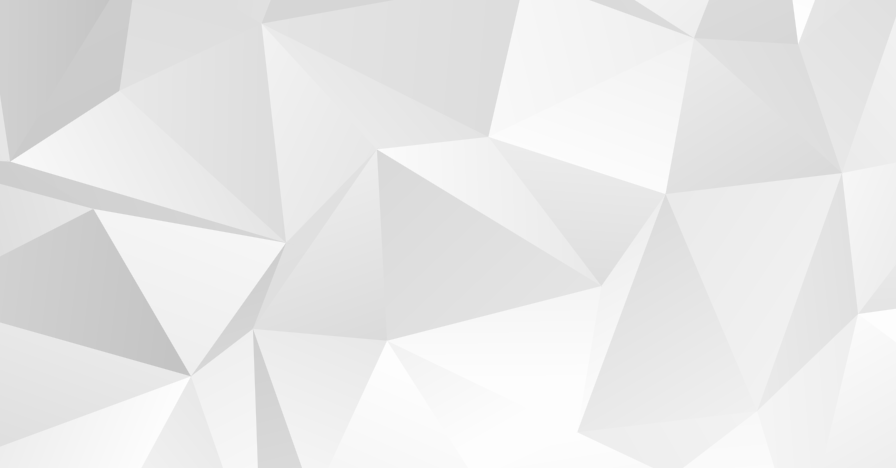
Give the GLSL for this background, as a WebGL 2 fragment shader.

```glsl
#version 300 es
precision highp float;

uniform vec2 u_resolution;
out vec4 fragColor;

// Integer hash: three values in 0..1 per lattice key
vec3 hash3(ivec3 key) {
    uvec3 v = uvec3(key + 500) * 1664525u + 1013904223u;
    v.x += v.y * v.z; v.y += v.z * v.x; v.z += v.x * v.y;
    v ^= v >> 16u;
    v.x += v.y * v.z; v.y += v.z * v.x; v.z += v.x * v.y;
    return vec3(v >> 8u) / 16777216.0;
}

float cross2(vec2 a, vec2 b) {
    return a.x * b.y - a.y * b.x;
}

// Jittered lattice vertex, in canvas heights
vec2 meshVertex(ivec2 cell, mat2 lattice) {
    vec2 jitter = hash3(ivec3(cell, 7)).xy - 0.5;
    return lattice * (vec2(cell) + 0.86 * jitter);
}

// Signed distance to the line a-b, positive on its left
float leftOf(vec2 p, vec2 a, vec2 b) {
    return cross2(normalize(b - a), p - a);
}

// True when the diagonal a-c lies inside the quad a b c d
bool diagonalInside(vec2 a, vec2 b, vec2 c, vec2 d) {
    return cross2(c - a, b - a) < 0.0 && cross2(c - a, d - a) > 0.0;
}

// Grey facet with a linear sheen; returns weighted shade and weight
vec2 facet(vec2 p, vec2 a, vec2 b, vec2 c, ivec3 key) {
    float inside = min(leftOf(p, a, b), min(leftOf(p, b, c), leftOf(p, c, a)));
    float cover = clamp(inside * u_resolution.y / 1.2 + 0.5, 0.0, 1.0);

    vec3 rnd = hash3(key);
    vec2 center = (a + b + c) / 3.0;

    // Darker towards the upper left, brighter towards the lower right
    float trend = 0.52 + 0.25 * (center.x - 0.95) - 0.35 * (center.y - 0.5);
    float level = clamp(trend + 0.85 * (rnd.x - 0.5), 0.0, 1.0);
    float shade = 0.80 + 0.185 * pow(level, 0.75);

    float angle = 6.2832 * rnd.y;
    vec2 sheen = vec2(cos(angle), sin(angle)) * mix(0.04, 0.2, rnd.z);
    shade += dot(p - center, sheen);
    return vec2(clamp(shade, 0.77, 0.992), 1.0) * cover;
}

void main() {
    vec2 p = gl_FragCoord.xy / u_resolution.y;

    // Tilted lattice
    mat2 tilt = mat2(cos(0.35), sin(0.35), -sin(0.35), cos(0.35));
    mat2 lattice = 0.32 * tilt;
    ivec2 home = ivec2(floor(inverse(lattice) * p));

    // Split each nearby quad into two facets
    vec2 total = vec2(0.0);
    for (int y = -1; y <= 1; y++) {
        for (int x = -1; x <= 1; x++) {
            ivec2 cell = home + ivec2(x, y);
            vec2 a = meshVertex(cell, lattice);
            vec2 b = meshVertex(cell + ivec2(1, 0), lattice);
            vec2 c = meshVertex(cell + ivec2(1, 1), lattice);
            vec2 d = meshVertex(cell + ivec2(0, 1), lattice);

            bool alongAC = diagonalInside(a, b, c, d);
            bool alongBD = diagonalInside(b, c, d, a);
            bool coin = hash3(ivec3(cell, 3)).z > 0.5;

            if (alongAC && (coin || !alongBD)) {
                total += facet(p, a, b, c, ivec3(cell, 1));
                total += facet(p, a, c, d, ivec3(cell, 2));
            } else {
                total += facet(p, a, b, d, ivec3(cell, 1));
                total += facet(p, b, c, d, ivec3(cell, 2));
            }
        }
    }

    float grey = total.x / max(total.y, 0.0001);
    fragColor = vec4(vec3(grey), 1.0);
}
```
